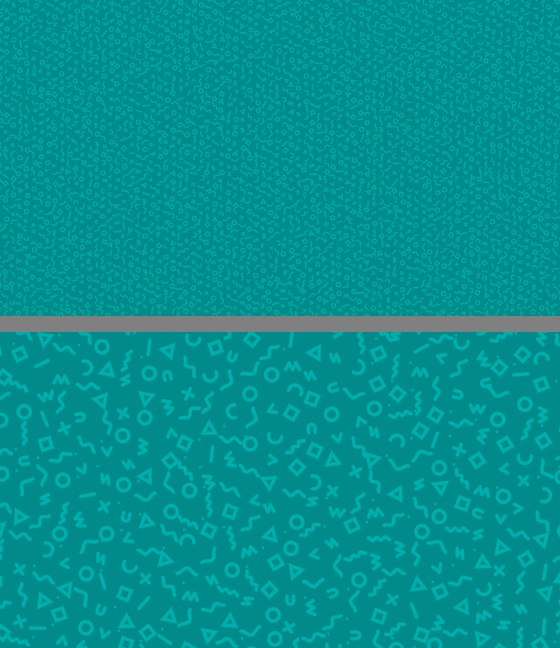
Top, the full canvas; bottom, a detail of the centre.
Write a Shadertoy shader that draws this pattern.

```glsl
// Small outlined confetti glyphs (rings, polygons, zigzags, squiggles, crosses)
// scattered over flat teal. A tilted, jittered grid deals one glyph to each
// cell; the nearest stroke distance is shaded with a soft edge.

#define CELL 0.0246         // glyph spacing, in canvas heights
#define STROKE 0.074        // half stroke width, in cells
#define JITTER 0.36         // glyph displacement, in cells
#define TILT 0.47           // grid angle, hides the rows
#define SOFTNESS 1.25       // edge width, in output samples
#define LONG_SHARE 0.68     // share of squiggles in alternate cells
#define SPECK_SHARE 0.25    // chance of a tiny dot between glyphs
#define GROUND vec3(0.0, 0.547, 0.541)
#define INK vec3(0.0, 0.682, 0.676)

const float PI = 3.14159;

// Integer hash: four values in 0..1 per cell and salt
vec4 hash4(vec2 cell, uint salt) {
    uvec4 v = uvec4(uvec2(ivec2(cell)), salt, 7u) * 1664525u + 1013904223u;
    v.x += v.y * v.w; v.y += v.z * v.x; v.z += v.x * v.y; v.w += v.y * v.z;
    v ^= v >> 16u;
    v.x += v.y * v.w; v.y += v.z * v.x; v.z += v.x * v.y; v.w += v.y * v.z;
    return vec4(v >> 8u) / 16777216.0;
}

// Evenly dealt value per cell, so that like glyphs do not clump
float deal(vec2 cell, vec2 stride, float noise) {
    return fract(dot(cell, stride) + 0.3 * noise);
}

mat2 rotation(float a) {
    float c = cos(a), s = sin(a);
    return mat2(c, s, -s, c);
}

float segment(vec2 p, vec2 a, vec2 b) {
    vec2 d = b - a;
    return length(p - a - d * clamp(dot(p - a, d) / dot(d, d), 0.0, 1.0));
}

// Outline of a regular polygon with the given inner radius
float polygon(vec2 p, float sides, float radius) {
    float sector = 2.0 * PI / sides;
    float a = mod(atan(p.x, p.y), sector) - 0.5 * sector;
    return abs(length(p) * cos(a) - radius);
}

// Open arc around +y, spanning the half angle on both sides
float arc(vec2 p, float radius, float halfAngle) {
    p.x = abs(p.x);
    vec2 tip = radius * vec2(sin(halfAngle), cos(halfAngle));
    return atan(p.x, p.y) < halfAngle ? abs(length(p) - radius) : length(p - tip);
}

// Cosine sampled as a polyline: few steps give zigzags, many give squiggles
float wave(vec2 p, float halfLength, float amplitude, float turns, int steps) {
    float d = 1e3;
    vec2 previous = vec2(-halfLength, amplitude);
    for (int k = 1; k <= steps; k++) {
        float t = float(k) / float(steps);
        vec2 next = vec2(mix(-halfLength, halfLength, t),
                         amplitude * cos(2.0 * PI * turns * t));
        d = min(d, segment(p, previous, next));
        previous = next;
    }
    return d;
}

float arch(vec2 p) {
    p.x = abs(p.x);
    return p.y > 0.0 ? abs(length(p) - 0.14) : segment(p, vec2(0.14, 0.0), vec2(0.14, -0.2));
}

float crossMark(vec2 p) {
    p = abs(p);
    return segment(p, vec2(0.0), vec2(0.17));
}

float longGlyph(vec2 p, float pick) {
    if (pick < 0.42) return wave(p, 0.45, 0.10, 1.5, 14);
    if (pick < 0.68) return wave(p, 0.42, 0.13, 1.0, 12);
    if (pick < 0.88) return wave(p, 0.45, 0.065, 2.5, 20);
    return wave(p, 0.30, 0.0, 1.0, 1);
}

float compactGlyph(vec2 p, float pick) {
    if (pick < 0.20) return abs(length(p) - 0.26);
    if (pick < 0.30) return wave(p, 0.19, 0.15, 1.5, 3);
    if (pick < 0.42) return polygon(p, 4.0, 0.215);
    if (pick < 0.52) return crossMark(p);
    if (pick < 0.66) return wave(p, 0.30, 0.145, 2.0, 4);
    if (pick < 0.75) return wave(p, 0.18, 0.15, 1.0, 2);
    if (pick < 0.84) return polygon(p, 3.0, 0.15);
    if (pick < 0.94) return arc(p, 0.28, 1.75);
    return arch(p);
}

void mainImage(out vec4 fragColor, in vec2 fragCoord) {
    vec2 uv = rotation(TILT) * fragCoord / (iResolution.y * CELL);
    float edge = SOFTNESS / (iResolution.y * CELL);
    float d = 1e3;

    // Nearest stroke among the surrounding cells
    for (int j = -1; j <= 1; j++)
    for (int i = -1; i <= 1; i++) {
        float row = floor(uv.y) + float(j);
        float shift = 0.5 * mod(row, 2.0);
        vec2 cell = vec2(floor(uv.x - shift) + float(i), row);
        vec4 place = hash4(cell, 1u), kind = hash4(cell, 2u);
        vec2 p = uv - cell - vec2(shift + 0.5, 0.5) - JITTER * (place.xy - 0.5);

        // Squiggles take alternate columns so that they keep clear of each other
        bool isLong = mod(cell.x + floor(0.5 * row), 2.0) < 0.5
            && deal(cell, vec2(0.38, 0.71), kind.x) < LONG_SHARE;
        float pick = deal(cell, vec2(0.618, 0.414), kind.y);
        float quarter = floor(4.0 * place.z) * 0.5 * PI + (place.w - 0.5);
        vec2 q = rotation((isLong ? 2.0 * PI * place.z : quarter) - TILT) * p;
        d = min(d, isLong ? longGlyph(q, pick) : compactGlyph(q, pick));

        if (kind.z < SPECK_SHARE) d = min(d, length(p - vec2(0.5, 0.42)) + 0.02);
    }

    float ink = clamp(0.5 + (STROKE - d) / edge, 0.0, 1.0);
    fragColor = vec4(mix(GROUND, INK, ink), 1.0);
}
```
